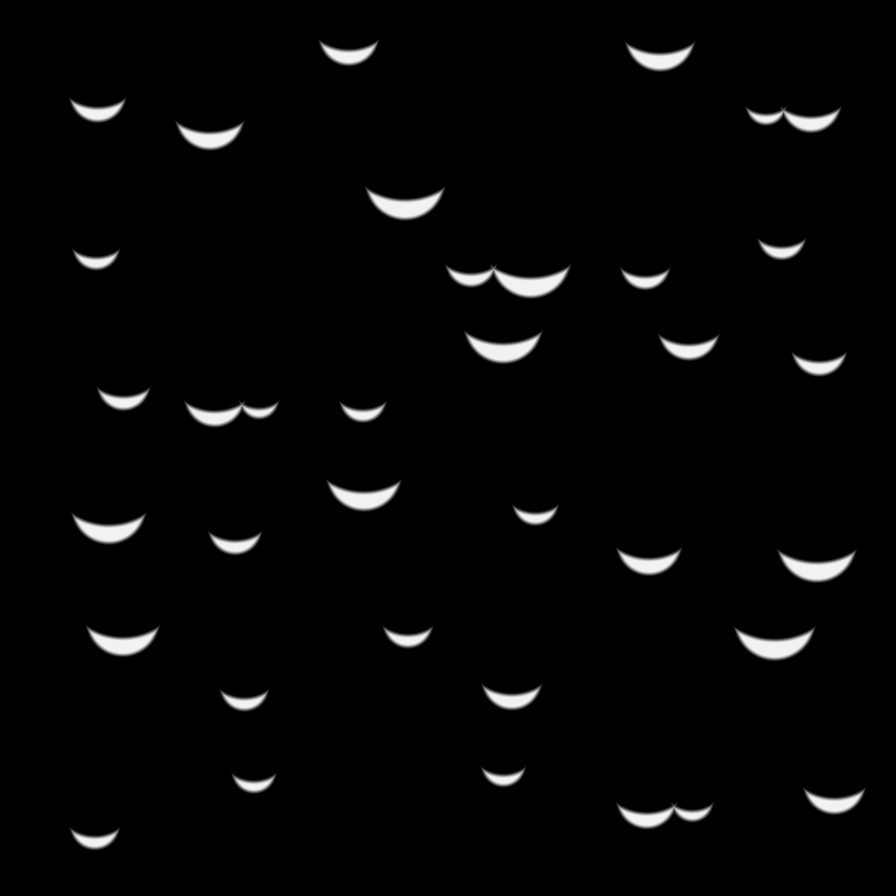
Write a Shadertoy shader that draws this pattern.

```glsl
// Scattered white crescents, tips up, on a black ground; a few join in pairs.

const float GRID = 6.0;         // cells per side
const float MARGIN = 0.025;     // empty border of the canvas
const float SOFTNESS = 0.0032;  // half width of the blurred edge
const vec2 JITTER = vec2(0.25, 0.36);
const vec2 HALF_WIDTH = vec2(0.022, 0.043); // smallest and largest crescent
const vec3 GROUND = vec3(0.0);
const vec3 CRESCENT = vec3(0.95);

vec3 hash3(vec2 p) {
    vec3 q = fract(vec3(p.xyx) * vec3(0.1031, 0.1030, 0.0973) + 0.137);
    q += dot(q, q.yxz + 33.33);
    return fract((q.xxy + q.yzz) * q.zyx);
}

// Signed distance to a circle whose arc hangs by sag below the tips (+-1, 0).
float hangingCircle(vec2 p, float sag) {
    float radius = (1.0 + sag * sag) / (2.0 * sag);
    return length(p - vec2(0.0, radius - sag)) - radius;
}

// Crescent with its tips at (+-halfWidth, 0).
float crescent(vec2 p, float halfWidth) {
    vec2 q = p / halfWidth;
    return halfWidth * max(hangingCircle(q, 0.76), -hangingCircle(q, 0.27));
}

// Large crescent and a smaller one that meet at their tips, centred as a whole.
float crescentPair(vec2 p, float large, float small, float side) {
    p.x *= side;
    float a = crescent(p + vec2(small, 0.0), large);
    float b = crescent(p - vec2(large * 0.97, 0.0), small);
    return min(a, b);
}

// Distance to whatever one grid cell holds: nothing, a crescent or a pair.
float cellContent(vec2 p, vec2 cell, float cellSize) {
    float kind = mod(2.0 * cell.x + 5.0 * cell.y, 9.0);
    bool isEmpty = abs(kind - 4.0) < 0.5;
    bool isPair = abs(kind - 8.0) < 0.5;
    if (isEmpty) return 1.0;

    vec3 rnd = hash3(cell + 11.0);
    vec2 shift = (2.0 * rnd.xy - 1.0) * JITTER;
    if (isPair) shift.x *= 0.35;
    vec2 q = p - (cell + 0.5 + shift) * cellSize;
    q.y -= 0.012; // tips sit above the middle of the shape

    float halfWidth = mix(HALF_WIDTH.x, HALF_WIDTH.y, rnd.z);
    if (!isPair) return crescent(q, halfWidth);
    float large = max(halfWidth, 0.031);
    float side = rnd.x < 0.3 ? -1.0 : 1.0;
    return crescentPair(q, large, large * mix(0.6, 0.8, rnd.y), side);
}

// Nearest crescent among the surrounding cells.
float crescentField(vec2 p) {
    float cellSize = (1.0 - 2.0 * MARGIN) / GRID;
    p -= MARGIN;
    vec2 home = floor(p / cellSize);
    float nearest = 1.0;
    for (int y = -1; y <= 1; y++) {
        for (int x = -1; x <= 1; x++) {
            vec2 cell = home + vec2(x, y);
            bool inside = all(greaterThanEqual(cell, vec2(0.0)))
                       && all(lessThan(cell, vec2(GRID)));
            if (inside) nearest = min(nearest, cellContent(p, cell, cellSize));
        }
    }
    return nearest;
}

void mainImage(out vec4 fragColor, in vec2 fragCoord) {
    vec2 uv = fragCoord / iResolution.y;
    float soft = max(SOFTNESS, 0.75 / iResolution.y);
    float cover = 1.0 - smoothstep(-soft, soft, crescentField(uv));
    fragColor = vec4(mix(GROUND, CRESCENT, cover), 1.0);
}
```
